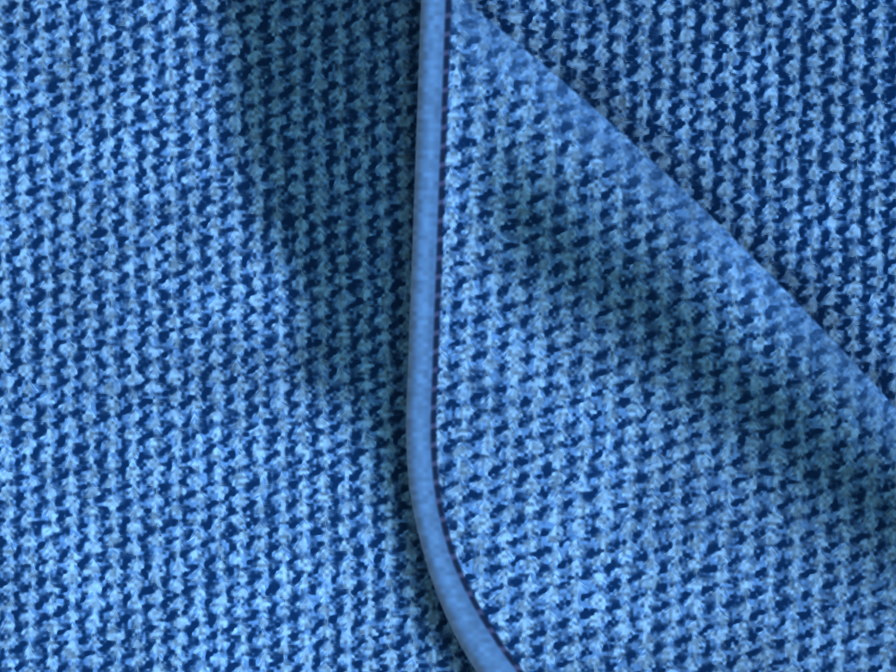
This texture is drawn by a WebGL 1 fragment shader. Its source:

```glsl
precision highp float;

uniform vec2 u_resolution;

const vec3 PIT = vec3(0.03, 0.165, 0.365);
const vec3 YARN = vec3(0.27, 0.475, 0.745);
const vec3 GLINT = vec3(0.44, 0.66, 0.89);
const vec3 SHADE = vec3(0.50, 0.60, 0.585);

float hash(vec2 p) {
    vec3 h = fract(vec3(p.xyx) * 0.1031);
    h += dot(h, h.yzx + 33.33);
    return fract((h.x + h.y) * h.z);
}

float noise(vec2 p) {
    vec2 i = floor(p);
    vec2 f = fract(p);
    f = f * f * (3.0 - 2.0 * f);
    float low = mix(hash(i), hash(i + vec2(1.0, 0.0)), f.x);
    float high = mix(hash(i + vec2(0.0, 1.0)), hash(i + vec2(1.0, 1.0)), f.x);
    return mix(low, high, f.y);
}

vec2 rotate(vec2 p, float angle) {
    float c = cos(angle);
    float s = sin(angle);
    return vec2(c * p.x - s * p.y, s * p.x + c * p.y);
}

// Staggered wedge pits between zigzag columns of fuzzy yarn
vec3 waffle(vec2 p, vec2 pitch, float stretch, float depth) {
    vec2 q = p / pitch;
    q += 0.28 * (vec2(noise(p * 60.0), noise(p * 60.0 + 71.0)) - 0.5);
    q.y += 0.5 * mod(floor(q.x), 2.0);
    vec2 f = fract(q) - 0.5;
    float fuzz = noise(p * 190.0 + 19.0);
    float fibre = noise(vec2(p.x * 170.0, p.y * 200.0 + abs(f.x) * 5.0));
    f.x += 0.13 * sin(6.2832 * f.y);
    float wedge = 1.15 + 0.8 * f.y;
    float radius = length(f * vec2(wedge, stretch)) + 0.30 * (fuzz - 0.5);
    float pit = 1.0 - smoothstep(0.07, 0.43, radius);
    float ridge = smoothstep(0.15, 0.55, abs(f.x) + 0.5 * (fibre - 0.45));
    vec3 yarn = mix(YARN, GLINT, ridge) * (0.72 + 0.50 * fuzz);
    return mix(yarn, PIT, pit * depth);
}

// Centre of the trim (x) and its sideways slope (y) at a given drop
vec2 trimCurve(float drop) {
    float bend = max(drop - 0.6, 0.0001);
    float centre = 0.648 - 0.036 * drop + 1.08 * pow(bend, 2.3);
    float slope = 2.484 * pow(bend, 1.3) - 0.036;
    return vec2(centre, slope);
}

float foldDrop(float x) {
    float u = (x - 0.69) / 0.643;
    return 0.607 * u - 0.105 * u * (1.0 - u);
}

vec3 baseCloth(vec2 p, float side) {
    vec3 cloth = waffle(rotate(p, 0.015), vec2(0.0315, 0.0280), 0.62, 0.95);
    float cloud = noise(p * 9.0) - 0.5;
    float border = 0.32 + 0.42 * max(p.y - 0.2, 0.0) + 0.06 * cloud;
    float shadow = smoothstep(border - 0.035, border + 0.055, p.x);
    float contact = 1.0 - smoothstep(0.0, 0.05, -side);
    vec3 light = mix(vec3(1.04), SHADE * 0.96, shadow);
    light *= 0.95 + 0.10 * p.y + 0.16 * cloud;
    return cloth * light * (1.0 - 0.35 * contact);
}

vec3 backCloth(vec2 p, float aboveFold) {
    vec3 cloth = waffle(rotate(p, -0.02), vec2(0.0320, 0.0285), 0.45, 1.0);
    float contact = 1.0 - smoothstep(0.0, 0.07, aboveFold);
    float cloud = noise(p * 9.0 + 31.0) - 0.5;
    return cloth * (0.93 + 0.16 * cloud - 0.22 * contact);
}

vec3 flapCloth(vec2 p, float belowFold) {
    vec3 cloth = waffle(rotate(p, -0.05), vec2(0.0360, 0.0300), 0.88, 0.95);
    float cloud = noise(p * 8.0 + 5.0) - 0.5;
    float along = smoothstep(0.67, 0.79, p.x);
    float valley = 0.29 + 0.80 * (p.x - 0.73) + 0.05 * cloud;
    float offset = (p.y - valley) / 0.115;
    float shadow = exp(-offset * offset) * along;
    float rim = 1.0 - smoothstep(0.01, 0.08, belowFold);
    vec3 light = mix(vec3(1.03), SHADE, shadow);
    light *= 1.0 - 0.10 * smoothstep(0.9, 1.3, p.x) * smoothstep(0.5, 0.8, p.y);
    vec3 plain = YARN * (0.80 + 0.45 * noise(p * 180.0));
    cloth = mix(cloth, plain, 0.50 * rim);
    return cloth * light * (1.0 + 0.16 * cloud);
}

vec3 trimColour(vec2 p, float across) {
    float grain = noise(p * vec2(120.0, 150.0));
    vec3 band = mix(vec3(0.26, 0.37, 0.50), vec3(0.29, 0.49, 0.75), smoothstep(-0.95, -0.3, across));
    band += vec3(0.05, 0.07, 0.08) * exp(-6.0 * across * across);
    return band * (0.88 + 0.20 * grain);
}

void main() {
    float pixel = 1.0 / u_resolution.y;
    vec2 p = gl_FragCoord.xy * pixel;
    p.y = 1.0 - p.y;

    vec2 curve = trimCurve(p.y);
    float side = (p.x - curve.x) / sqrt(1.0 + curve.y * curve.y);
    float halfWidth = 0.0215 + 0.006 * smoothstep(0.8, 1.0, p.y);
    float belowFold = (p.y - foldDrop(p.x)) * 0.74;

    // Three overlapping layers of cloth
    vec3 flap = flapCloth(p, belowFold);
    float overlap = smoothstep(-2.0 * pixel, 2.0 * pixel, belowFold);
    vec3 right = mix(backCloth(p, -belowFold), flap, overlap);
    vec3 colour = mix(baseCloth(p, side + halfWidth), right, smoothstep(-pixel, pixel, side));

    // Rounded trim with a stitched seam on its right
    float trim = 1.0 - smoothstep(-1.5 * pixel, 1.5 * pixel, abs(side) - halfWidth);
    colour = mix(colour, trimColour(p, side / halfWidth), trim);
    float seam = 1.0 - smoothstep(0.001, 0.0075, abs(side - halfWidth + 0.002));
    float stitch = smoothstep(0.25, 0.48, abs(fract(p.y * 36.0 + side * 9.0) - 0.5));
    vec3 thread = mix(vec3(0.06, 0.12, 0.25), vec3(0.25, 0.29, 0.48), stitch);
    colour = mix(colour, thread, 0.85 * seam);

    gl_FragColor = vec4(clamp(colour, 0.0, 1.0), 1.0);
}
```
